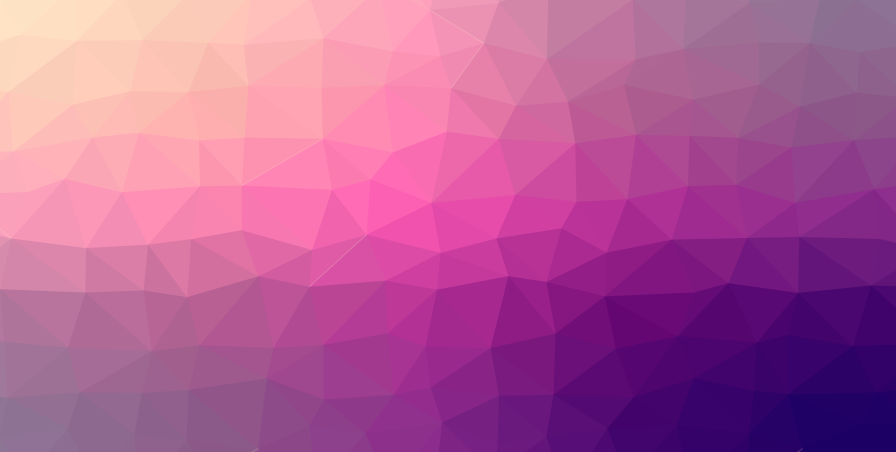
Write a WebGL 2 fragment shader that draws this background.

```glsl
#version 300 es
precision highp float;
// Low-poly gradient: a jittered grid is split into triangles along the shorter
// diagonal of each cell. Every facet takes one flat colour, the mean of a
// colour ramp read across and the same ramp read downwards.

uniform vec2 u_resolution;
out vec4 fragColor;

// Lengths are in canvas heights.
const vec2 CELL = vec2(0.134, 0.108);       // mean facet size
const vec2 GRID_SHIFT = vec2(0.035, 0.035); // offset of the grid
const float JITTER = 0.56;                  // vertex scatter, in cells
const float RAMP_END = 0.93;                // where the ramp reaches its last colour
const float TONE_VARIATION = 0.03;          // brightness spread between facets
const float SEAM_CHANCE = 0.05;             // share of cells with a pale seam
const float SEAM_WIDTH = 0.0016;
const float SEAM_STRENGTH = 0.28;

const vec3 CREAM  = vec3(1.00, 0.92, 0.78);
const vec3 PEACH  = vec3(0.99, 0.71, 0.68);
const vec3 PINK   = vec3(1.00, 0.35, 0.71);
const vec3 PURPLE = vec3(0.42, 0.03, 0.46);
const vec3 NAVY   = vec3(0.11, 0.00, 0.39);

float hash(vec2 p) {
    return fract(sin(dot(p, vec2(127.1, 311.7))) * 43758.5453);
}

vec3 ramp(float position) {
    float t = 4.0 * position / RAMP_END;
    vec3 color = mix(CREAM, PEACH, clamp(t, 0.0, 1.0));
    color = mix(color, PINK, clamp(t - 1.0, 0.0, 1.0));
    color = mix(color, PURPLE, clamp(t - 2.0, 0.0, 1.0));
    return mix(color, NAVY, clamp(t - 3.0, 0.0, 1.0));
}

// Grid vertex moved at random around its lattice point.
vec2 vertex(vec2 id) {
    vec2 offset = vec2(hash(id), hash(id + 37.3)) - 0.5;
    return (id + JITTER * offset) * CELL + GRID_SHIFT;
}

// Signed distance to the line a-b, positive on its left.
float leftOf(vec2 p, vec2 a, vec2 b) {
    vec2 edge = normalize(b - a);
    return edge.x * (p.y - a.y) - edge.y * (p.x - a.x);
}

float segmentDistance(vec2 p, vec2 a, vec2 b) {
    vec2 ab = b - a;
    return length(p - a - ab * clamp(dot(p - a, ab) / dot(ab, ab), 0.0, 1.0));
}

// Antialiased coverage of a counter-clockwise triangle.
float coverage(vec2 p, vec2 a, vec2 b, vec2 c, float pixel) {
    float inside = min(leftOf(p, a, b), min(leftOf(p, b, c), leftOf(p, c, a)));
    return clamp(0.5 + inside / pixel, 0.0, 1.0);
}

vec3 facetColor(vec2 center, float aspect) {
    vec3 color = 0.5 * (ramp(center.x / aspect) + ramp(1.0 - center.y));
    return color * (1.0 + TONE_VARIATION * (hash(center * 9.0) - 0.5));
}

void main() {
    float pixel = 1.0 / u_resolution.y;
    float aspect = u_resolution.x / u_resolution.y;
    vec2 p = gl_FragCoord.xy * pixel;
    vec2 home = floor((p - GRID_SHIFT) / CELL);

    vec3 sum = vec3(0.0);
    float total = 0.0;
    float seam = 0.0;

    // Jitter can push a facet into the adjoining cells, so test all nine.
    for (int j = -1; j <= 1; j++) {
        for (int i = -1; i <= 1; i++) {
            vec2 id = home + vec2(i, j);
            vec2 a = vertex(id);
            vec2 b = vertex(id + vec2(1.0, 0.0));
            vec2 c = vertex(id + vec2(1.0, 1.0));
            vec2 d = vertex(id + vec2(0.0, 1.0));

            // Turn the corners so that a-c is the shorter diagonal.
            if (distance(b, d) < distance(a, c)) {
                vec2 first = a;
                a = b; b = c; c = d; d = first;
            }

            float lower = coverage(p, a, b, c, pixel);
            float upper = coverage(p, a, c, d, pixel);
            sum += lower * facetColor((a + b + c) / 3.0, aspect);
            sum += upper * facetColor((a + c + d) / 3.0, aspect);
            total += lower + upper;

            // Pale hairline along a few diagonals.
            float chosen = step(hash(id + 71.9), SEAM_CHANCE);
            float gap = segmentDistance(p, a, c) - 0.5 * SEAM_WIDTH;
            seam = max(seam, chosen * clamp(0.5 - gap / pixel, 0.0, 1.0));
        }
    }

    vec3 color = sum / max(total, 0.001);
    fragColor = vec4(mix(color, CREAM, SEAM_STRENGTH * seam), 1.0);
}
```
